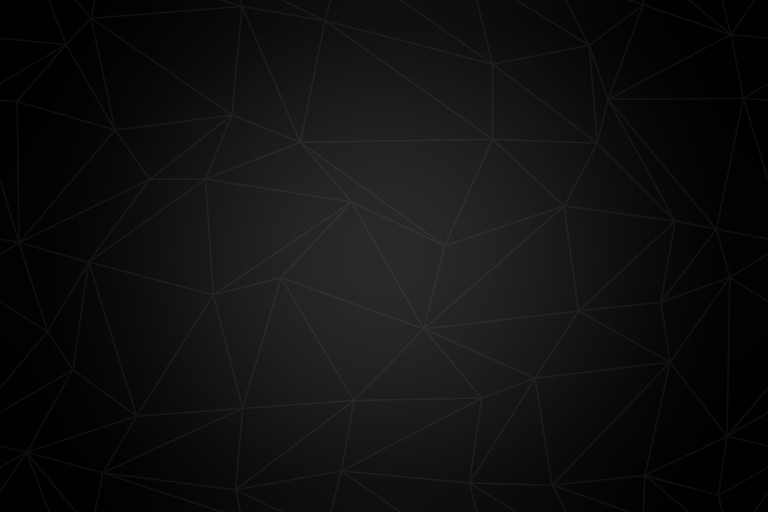
A WebGL 2 fragment shader for this background:

```glsl
#version 300 es
precision highp float;
// A dark vignette, lit softly from the centre, under a faint net of thin triangles.
// The net is a wrapped grid of jittered points; each cell is split by one diagonal.
// All distances are in canvas heights, and both layers repeat at the canvas edges.

uniform vec2 u_resolution;
out vec4 fragColor;

const float TAU = 6.2831853;

const vec3 GLOW_COLOR = vec3(0.160);
const vec3 EDGE_COLOR = vec3(0.003);
const vec3 LINE_COLOR = vec3(1.0);
const float LINE_OPACITY = 0.05;
const float LINE_HALF_WIDTH = 0.0015;
const float GLOW_RADIUS = 0.775;
const float EDGE_ROUNDING = 0.08;      // softens the glow where the tile wraps
const ivec2 GRID = ivec2(8, 6);        // net points across and up
const float JITTER = 0.45;             // below 0.5, so that cells never fold
const float CENTRE_SPREAD = 0.22;      // widens the cells near the centre
const float MIN_TRIANGLE_AREA = 0.004;
const uint SEED = 23u;

// Two random values for a grid point, repeating with the grid.
vec2 gridHash(ivec2 cell, uint salt) {
    uvec2 id = uvec2((cell + 4 * GRID) % GRID);
    uint h = id.x * 1597u + id.y * 51749u + (SEED + salt) * 7919u;
    h = (h ^ (h >> 16)) * 0x7feb352du;
    h = (h ^ (h >> 15)) * 0x846ca68bu;
    h ^= h >> 16;
    return vec2(h & 0xffffu, h >> 16) / 65535.0;
}

// Position of a net point, in canvas heights.
vec2 netPoint(ivec2 cell, vec2 canvas) {
    vec2 jitter = (gridHash(cell, 0u) * 2.0 - 1.0) * JITTER;
    vec2 uv = (vec2(cell) + 0.5 + jitter) / vec2(GRID);
    return (uv - CENTRE_SPREAD * sin(TAU * uv) / TAU) * canvas;
}

float segmentDistance(vec2 p, vec2 a, vec2 b) {
    vec2 ab = b - a;
    float t = clamp(dot(p - a, ab) / max(dot(ab, ab), 1e-8), 0.0, 1.0);
    return length(p - a - ab * t);
}

float signedArea(vec2 a, vec2 b, vec2 c) {
    vec2 u = b - a, v = c - a;
    return 0.5 * (u.x * v.y - u.y * v.x);
}

// Distance to the lower side, left side and diagonal of one cell.
float cellDistance(vec2 p, ivec2 cell, vec2 canvas) {
    vec2 a = netPoint(cell, canvas);
    vec2 b = netPoint(cell + ivec2(1, 0), canvas);
    vec2 c = netPoint(cell + ivec2(1, 1), canvas);
    vec2 d = netPoint(cell + ivec2(0, 1), canvas);

    // A diagonal that leaves the cell gives a negative area and is rejected.
    float areaAC = min(signedArea(a, b, c), signedArea(a, c, d));
    float areaBD = min(signedArea(a, b, d), signedArea(b, c, d));
    bool eitherFits = min(areaAC, areaBD) > MIN_TRIANGLE_AREA;
    bool useAC = eitherFits ? gridHash(cell, 5u).x < 0.5 : areaAC > areaBD;

    float diagonal = useAC ? segmentDistance(p, a, c) : segmentDistance(p, b, d);
    return min(diagonal, min(segmentDistance(p, a, b), segmentDistance(p, a, d)));
}

float netDistance(vec2 uv, vec2 canvas) {
    vec2 gridPos = (uv + CENTRE_SPREAD * sin(TAU * uv) / TAU) * vec2(GRID) - 0.5;
    ivec2 home = ivec2(floor(gridPos));
    float nearest = 1e3;
    for (int y = -1; y <= 1; y++) {
        for (int x = -1; x <= 1; x++) {
            nearest = min(nearest, cellDistance(uv * canvas, home + ivec2(x, y), canvas));
        }
    }
    return nearest;
}

// Cosine falloff from the centre, flattened at the wrap to avoid a crease.
float glow(vec2 uv, vec2 canvas) {
    vec2 offset = abs(uv - 0.5);
    vec2 nearEdge = max(offset - 0.5 + EDGE_ROUNDING, 0.0);
    offset -= nearEdge * nearEdge / (2.0 * EDGE_ROUNDING);
    float r = min(length(offset * canvas) / GLOW_RADIUS, 1.0);
    return 0.5 + 0.5 * cos(0.5 * TAU * r);
}

void main() {
    vec2 uv = gl_FragCoord.xy / u_resolution;
    vec2 canvas = vec2(u_resolution.x / u_resolution.y, 1.0);
    float pixel = 1.0 / u_resolution.y;

    vec3 color = mix(EDGE_COLOR, GLOW_COLOR, glow(uv, canvas));

    float gap = LINE_HALF_WIDTH - netDistance(uv, canvas);
    float line = clamp(gap / pixel + 0.5, 0.0, 1.0);
    color = mix(color, LINE_COLOR, LINE_OPACITY * line);

    fragColor = vec4(color, 1.0);
}
```
